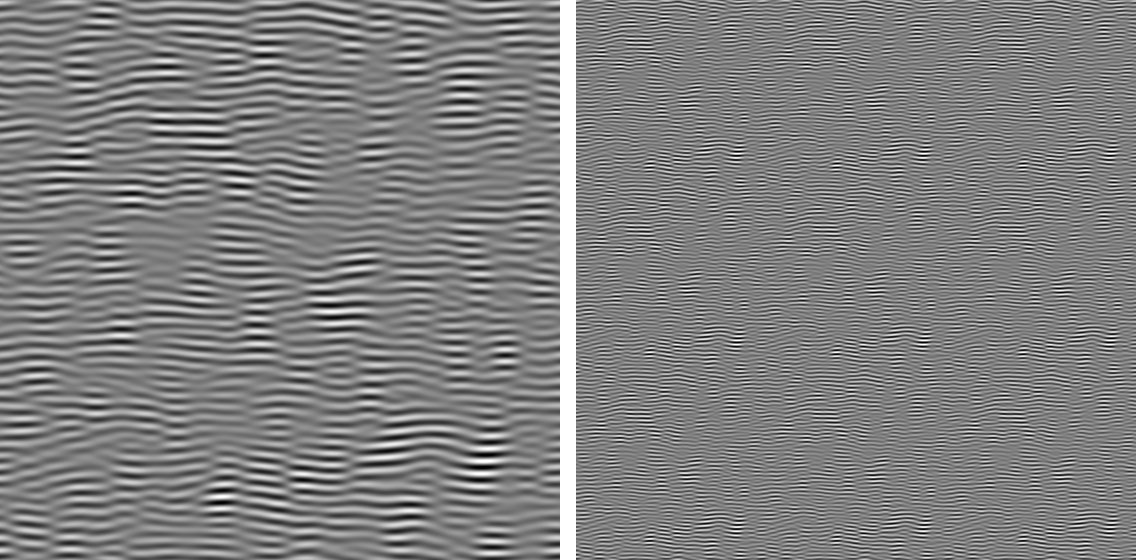
Left, the tile; right, the same tile 3 across and 3 down.
This texture is drawn by a three.js fragment shader. Its source:

```glsl
// Fine, nearly horizontal grey ripples that swell, fade and fork.
// Gabor noise: every cell of a wrapping grid scatters small wave packets of
// random place, phase and slight tilt; their sum shades a mid grey.

varying vec2 vUv;

const float TAU = 6.28318;
const float GRID_CELLS = 10.0;        // cells across the tile
const int PACKETS_PER_CELL = 12;
const float WAVES_PER_TILE = 46.0;    // stripes from bottom to top
const float PACKET_SIGMA = 0.031;     // packet radius in canvas units
const float MAX_TILT = 0.18;          // radians either way
const float MID_GREY = 0.495;
const float CONTRAST = 0.109;

// Four random values from 0 to 1 for a cell and packet index.
vec4 hash4(vec3 key) {
  vec4 p = fract((key.xyzx + 1.0) * 7.31 * vec4(0.1031, 0.1030, 0.0973, 0.1099));
  p += dot(p, p.wzxy + 33.33);
  return fract((p.xxyz + p.yzzw) * p.zywx);
}

// A plane wave under a round Gaussian envelope.
float wavePacket(vec2 offset, float sigma, float frequency, float tilt, float phase) {
  float envelope = exp(-0.5 * dot(offset, offset) / (sigma * sigma));
  vec2 direction = vec2(sin(tilt), cos(tilt));
  return envelope * cos(TAU * (frequency * dot(offset, direction) + phase));
}

// All packets of one cell, seen from a point given relative to its corner.
float cellPackets(vec2 local, vec2 wrappedCell, float sigma, float frequency) {
  float sum = 0.0;
  for (int i = 0; i < PACKETS_PER_CELL; i++) {
    vec4 rnd = hash4(vec3(wrappedCell, float(i)));
    float tilt = MAX_TILT * (2.0 * rnd.z - 1.0);
    sum += wavePacket(local - rnd.xy, sigma, frequency, tilt, rnd.w);
  }
  return sum;
}

// Sum over the neighbouring cells; wrapped cell keys make it tile.
float gaborNoise(vec2 uv, float cells, float sigma, float waves) {
  vec2 p = uv * cells;
  vec2 home = floor(p);
  float sum = 0.0;
  for (int y = -1; y <= 1; y++) {
    for (int x = -1; x <= 1; x++) {
      vec2 cell = home + vec2(float(x), float(y));
      sum += cellPackets(p - cell, mod(cell, cells), sigma * cells, waves / cells);
    }
  }
  return sum;
}

void main() {
  float ripples = gaborNoise(vUv, GRID_CELLS, PACKET_SIGMA, WAVES_PER_TILE);
  float grey = clamp(MID_GREY + CONTRAST * ripples, 0.0, 1.0);
  gl_FragColor = vec4(vec3(grey), 1.0);
}
```
